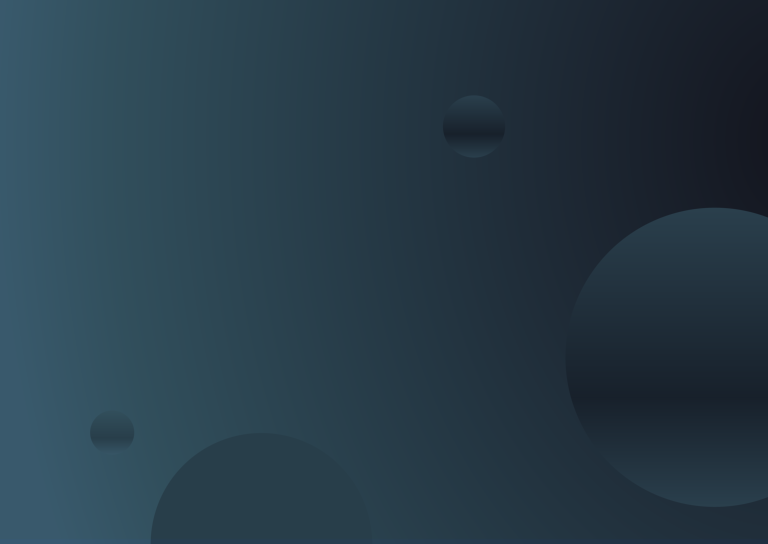
Reproduce this background procedurally as a Shadertoy shader.

```glsl
// Dusky teal backdrop with a dark radial glow on the right and four shaded discs.

const vec3 NIGHT = vec3(0.078, 0.088, 0.125);
const vec3 INK   = vec3(0.115, 0.157, 0.203);
const vec3 SLATE = vec3(0.140, 0.212, 0.260);
const vec3 TEAL  = vec3(0.192, 0.308, 0.360);
const vec3 STEEL = vec3(0.222, 0.350, 0.422);

const vec3 DISC_RIM  = vec3(0.165, 0.248, 0.300);
const vec3 DISC_CORE = vec3(0.092, 0.127, 0.168);

// Linear blend from a to b as t runs from lo to hi.
vec3 ramp(vec3 a, vec3 b, float lo, float hi, float t) {
    return mix(a, b, clamp((t - lo) / (hi - lo), 0.0, 1.0));
}

// Elliptical gradient, darkest at its centre.
vec3 backdrop(vec2 p, vec2 centre, float squash) {
    float d = length((p - centre) * vec2(1.0, squash));
    vec3 col = ramp(NIGHT, INK, 0.05, 0.44, d);
    col = ramp(col, SLATE, 0.44, 0.74, d);
    col = ramp(col, TEAL, 0.74, 1.27, d);
    return ramp(col, STEEL, 1.27, 1.48, d);
}

// Vertical shading across a disc: top to band to bottom.
vec3 bandShade(float y, float bandY, vec3 top, vec3 band, vec3 bottom) {
    vec3 upper = ramp(band, top, bandY, 1.0, y);
    return ramp(bottom, upper, -1.0, bandY, y);
}

// Lays a banded disc over col with a smooth edge.
vec3 addDisc(vec3 col, vec2 p, vec2 centre, float radius, float bandY,
             vec3 top, vec3 band, vec3 bottom, float px) {
    vec2 q = p - centre;
    float cover = 1.0 - smoothstep(-0.75 * px, 0.75 * px, length(q) - radius);
    return mix(col, bandShade(q.y / radius, bandY, top, band, bottom), cover);
}

void mainImage(out vec4 fragColor, in vec2 fragCoord) {
    float px = 1.0 / iResolution.y;
    vec2 p = fragCoord * px;
    p.x *= 1.4144 * iResolution.y / iResolution.x;

    vec3 col = backdrop(p, vec2(1.476, 0.742), 0.78);

    // Flat half disc on the lower edge
    vec3 flatTone = vec3(0.157, 0.243, 0.290);
    col = addDisc(col, p, vec2(0.4815, 0.0), 0.204, 0.0,
                  flatTone, flatTone, flatTone, px);

    // Large and small dark discs
    col = addDisc(col, p, vec2(1.3164, 0.3432), 0.275, -0.27,
                  DISC_RIM, DISC_CORE, DISC_RIM, px);
    col = addDisc(col, p, vec2(0.873, 0.7675), 0.0572, -0.25,
                  DISC_RIM, DISC_CORE, DISC_RIM, px);

    // Pale disc at the lower left
    col = addDisc(col, p, vec2(0.2066, 0.2048), 0.0406, -0.25,
                  vec3(0.196, 0.310, 0.360), flatTone,
                  vec3(0.214, 0.335, 0.400), px);

    // Faint blue strip along the bottom
    float strip = 1.0 - smoothstep(0.009 - px, 0.009 + px, p.y);
    col += strip * vec3(-0.004, 0.0, 0.025);

    fragColor = vec4(col, 1.0);
}
```
